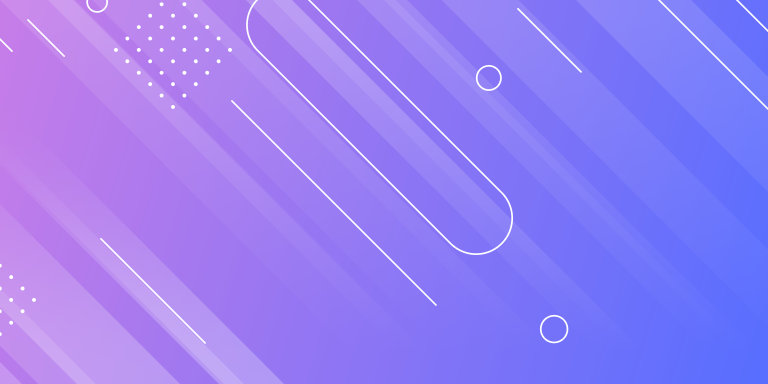
Reproduce this background procedurally as a Shadertoy shader.

```glsl
// Pink to blue gradient crossed by translucent diagonal bands that fade out,
// with white strokes, rings, a long capsule outline and diamonds of dots.
// Lengths are in canvas heights; outlines come from distance functions.

#define PINK vec3(0.78, 0.49, 0.91)
#define BLUE vec3(0.34, 0.43, 1.00)
#define GRADIENT_TILT 0.30
#define BAND_GAIN 1.0
#define STROKE_HALF_WIDTH 0.0022
#define DOT_RADIUS 0.005
#define DOT_STEP 0.0297

// Bands: lower edge, upper edge (both as x + y - 1), opacity
const vec3 BANDS[16] = vec3[16](
    vec3(-1.00, -0.943, 0.20), vec3(-0.90, -0.80, 0.15),
    vec3(-0.80, -0.75, 0.34), vec3(-0.75, -0.531, 0.24),
    vec3(-0.43, -0.26, 0.25), vec3(-0.417, -0.365, 0.16),
    vec3(0.00, 0.195, 0.11), vec3(0.125, 0.19, 0.14),
    vec3(0.24, 0.465, 0.10), vec3(0.465, 0.525, 0.18),
    vec3(0.64, 0.76, 0.19), vec3(0.71, 0.76, 0.10),
    vec3(0.93, 1.06, 0.13), vec3(1.00, 1.03, 0.09),
    vec3(1.15, 1.35, 0.12), vec3(1.50, 1.80, 0.13));

// Diagonal strokes: start x, start y, horizontal extent
const vec3 STROKES[7] = vec3[7](
    vec3(0.073, 0.948, 0.094), vec3(-0.026, 0.924, 0.057),
    vec3(0.604, 0.737, 0.531), vec3(0.263, 0.378, 0.271),
    vec3(1.349, 0.977, 0.164), vec3(1.703, 1.013, 0.320),
    vec3(1.906, 1.013, 0.120));

// Rings: centre x, centre y, radius
const vec3 RINGS[3] = vec3[3](
    vec3(1.273, 0.797, 0.0315), vec3(1.443, 0.143, 0.0347),
    vec3(0.253, 0.995, 0.0260));

// Antialiased coverage of a signed distance
float coverage(float dist, float pixel) {
    return clamp(0.5 - dist / pixel, 0.0, 1.0);
}

// Distance to a segment running down and right at 45 degrees
float diagonalDistance(vec2 p, vec2 start, float extent) {
    vec2 q = p - start;
    float along = clamp((q.x - q.y) * 0.5, 0.0, extent);
    return length(q - along * vec2(1.0, -1.0));
}

// Distance to the nearest dot of a 6 by 6 grid turned by 45 degrees
float dotDistance(vec2 p, vec2 centre) {
    vec2 d = p - centre;
    vec2 grid = vec2(d.x + d.y, d.x - d.y) / (2.0 * DOT_STEP);
    vec2 nearest = clamp(floor(grid) + 0.5, -2.5, 2.5);
    return length(grid - nearest) * DOT_STEP * sqrt(2.0) - DOT_RADIUS;
}

vec3 background(vec2 p, float pixel) {
    float t = (p.x + GRADIENT_TILT * (1.0 - p.y)) / (2.0 + GRADIENT_TILT);
    vec3 color = mix(PINK, BLUE, clamp(t, 0.0, 1.0));

    // Left bands fade upward, the others fade downward
    float across = p.x + p.y - 1.0;
    float fadeUp = 1.0 - smoothstep(0.0, 0.75, p.y);
    float fadeDown = clamp(p.y * 1.15 - 0.1, 0.0, 1.0);
    for (int i = 0; i < BANDS.length(); i++) {
        vec3 band = BANDS[i];
        float outside = max(band.x - across, across - band.y) / sqrt(2.0);
        float fade = band.y < -0.1 ? fadeUp : fadeDown;
        float alpha = band.z * fade * BAND_GAIN;
        color = mix(color, vec3(1.0), alpha * coverage(outside, pixel));
    }
    return color;
}

void mainImage(out vec4 fragColor, in vec2 fragCoord) {
    float pixel = 1.0 / iResolution.y;
    vec2 p = fragCoord * pixel;
    vec3 color = background(p, pixel);

    // Capsule, strokes and rings share one line width
    float line = abs(diagonalDistance(p, vec2(0.737, 0.935), 0.503) - 0.0938);
    for (int i = 0; i < STROKES.length(); i++)
        line = min(line, diagonalDistance(p, STROKES[i].xy, STROKES[i].z));
    for (int i = 0; i < RINGS.length(); i++)
        line = min(line, abs(length(p - RINGS[i].xy) - RINGS[i].z));

    // Dot diamonds at the top and at the left edge
    float dots = min(dotDistance(p, vec2(0.4505, 0.870)),
                     dotDistance(p, vec2(-0.060, 0.219)));

    float white = coverage(min(line - STROKE_HALF_WIDTH, dots), pixel);
    fragColor = vec4(mix(color, vec3(1.0), white), 1.0);
}
```
